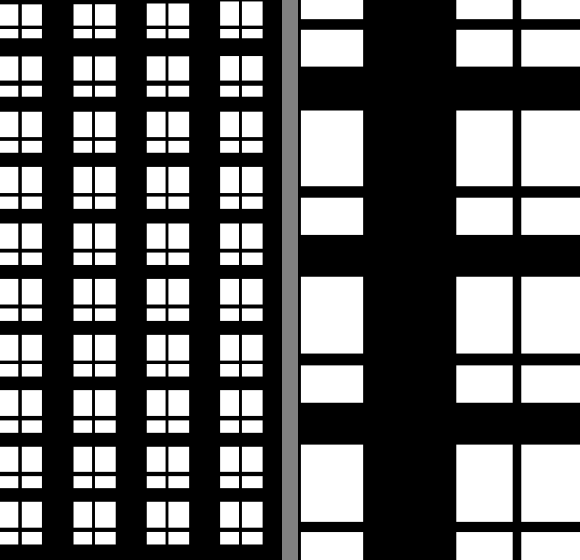
Left: the whole. Right: its middle third, enlarged.
A Shadertoy shader for this pattern:

```glsl
// Rows of white four-pane windows on a black facade, with slightly uneven panes.

// Sine-free hash giving three values in 0..1.
vec3 hash3(float n) {
    vec3 p = fract(vec3(n + 1.7) * vec3(0.1031, 0.1030, 0.0973));
    p += dot(p, p.yxz + 33.33);
    return fract((p.xxy + p.yzz) * p.zyx);
}

// Coverage of the span lo..hi, softened over one pixel.
float span(float x, float lo, float hi, float pixel) {
    float inside = min(x - lo, hi - x);
    return clamp(0.5 + inside / pixel, 0.0, 1.0);
}

void mainImage(out vec4 fragColor, in vec2 fragCoord) {
    float pixel = 1.0 / iResolution.y;
    vec2 p = vec2(fragCoord.x, iResolution.y - fragCoord.y) * pixel; // y runs down

    // Window grid: each local origin is the crossing of the glazing bars.
    vec2 pitch = vec2(0.1312, 0.0997);
    vec2 firstCross = vec2(0.0358, 0.0488);
    vec2 cell = floor((p - firstCross) / pitch + vec2(0.5, 0.62));
    vec2 q = p - firstCross - cell * pitch;

    // Small differences between rows and columns.
    vec3 rowVary = hash3(cell.y);
    vec3 colVary = hash3(cell.x + 40.0);

    // Windows shorten at the roof, where the last column reaches higher.
    float roof = exp(-2.0 * cell.y);
    float top = 0.0488 - 0.0065 * roof + 0.0026 * (rowVary.x - 0.5);
    top += 0.0052 * roof * pow(max(cell.x, 0.0) / 3.0, 3.0);
    float bottom = 0.0262 - 0.006 * exp(-0.8 * cell.y) + 0.002 * (rowVary.y - 0.5);
    float left = 0.0372 + 0.003 * (colVary.x - 0.5);
    float right = 0.0392 + 0.001 * (colVary.y - 0.5);

    // Half widths of the glazing bars.
    float uprightBar = mix(0.0025, 0.0038, colVary.z);
    float crossBar = mix(0.0026, 0.0050, rowVary.z);

    float across = span(q.x, -left, -uprightBar, pixel) + span(q.x, uprightBar, right, pixel);
    float down = span(q.y, -top, -crossBar, pixel) + span(q.y, crossBar, bottom, pixel);
    float inRows = step(0.0, cell.y) * step(cell.y, 9.0);

    fragColor = vec4(vec3(across * down * inRows), 1.0);
}
```
